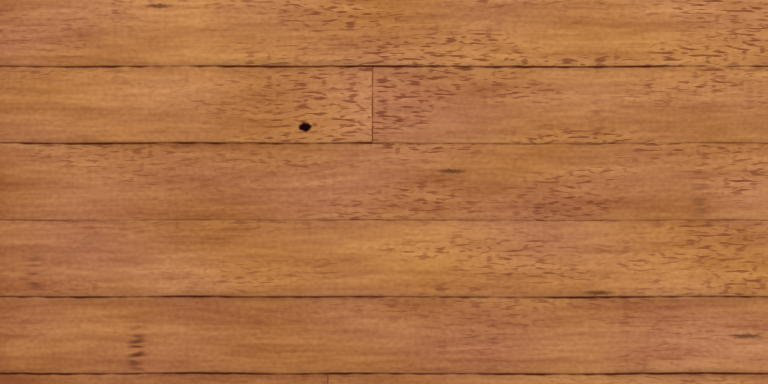
Give the GLSL for this texture, as a WebGL 1 fragment shader.

```glsl
precision highp float;
uniform vec2 u_resolution;

#define BOARD_HEIGHT 0.2
#define FIRST_SEAM 0.027
#define SEAM_HALF_WIDTH 0.0021
#define JOINT_PERIOD 4.0
#define DASH_STRENGTH 0.62
#define GRAIN_STRENGTH 0.36
#define LIGHT_WOOD vec3(0.785, 0.545, 0.335)
#define DARK_WOOD vec3(0.595, 0.355, 0.21)
#define PORE_COLOR vec3(0.43, 0.21, 0.13)
#define SEAM_COLOR vec3(0.30, 0.13, 0.07)
#define HOLE_COLOR vec3(0.10, 0.03, 0.03)

vec2 hashGradient(vec2 cell) {
  vec3 q = fract(cell.xyx * vec3(0.1031, 0.1030, 0.0973));
  q += dot(q, q.yzx + 33.33);
  float angle = 6.28318 * fract((q.x + q.y) * q.z);
  return vec2(cos(angle), sin(angle));
}

float gradientNoise(vec2 p) {
  vec2 i = floor(p), f = p - i;
  vec2 u = f * f * f * (f * (f * 6.0 - 15.0) + 10.0);
  vec2 e = vec2(1.0, 0.0);
  float a = dot(hashGradient(i), f);
  float b = dot(hashGradient(i + e.xy), f - e.xy);
  float c = dot(hashGradient(i + e.yx), f - e.yx);
  float d = dot(hashGradient(i + e.xx), f - e.xx);
  return mix(mix(a, b, u.x), mix(c, d, u.x), u.y);
}

float fbm(vec2 p) {
  float sum = 0.0, amplitude = 1.0;
  for (int i = 0; i < 3; i++) {
    sum += amplitude * gradientNoise(p);
    p = p * 2.03 + 17.3;
    amplitude *= 0.55;
  }
  return sum;
}

// 1 for rows made of two boards
float isJointed(float row) {
  return step(JOINT_PERIOD - 1.5, mod(row, JOINT_PERIOD));
}

float jointPosition(float row) {
  return 0.883 + 0.029 * row;
}

float lineMask(float dist, float halfWidth, float pixel) {
  return 1.0 - smoothstep(halfWidth - pixel, halfWidth + pixel, dist);
}

void main() {
  float pixel = 1.0 / u_resolution.y;
  vec2 p = gl_FragCoord.xy * pixel;

  // Board layout
  float bend = 0.003 * gradientNoise(vec2(p.x * 3.0, 4.7));
  float rowCoord = (p.y + bend - FIRST_SEAM) / BOARD_HEIGHT;
  float row = floor(rowCoord);
  float jointed = isJointed(row);
  float jointOffset = p.x - jointPosition(row);
  float board = row + 17.0 * jointed * step(0.0, jointOffset);

  // Wood tone and long grain
  vec2 g = p + vec2(board * 7.31, board * 3.17 + 20.0);
  g.y += 0.010 * gradientNoise(g * vec2(2.2, 6.0));
  float broad = fbm(g * vec2(1.6, 7.0));
  float streaks = gradientNoise(g * vec2(2.5, 38.0));
  float fibres = gradientNoise(g * vec2(10.0, 90.0));
  float mottle = gradientNoise(p * vec2(75.0, 95.0));
  float tone = 0.58 + 0.36 * (p.y - 0.5) + 0.08 * (p.x - 1.0) + 0.09 * sin(board * 2.4);
  tone += 0.40 * broad + GRAIN_STRENGTH * (0.9 * streaks + 0.8 * fibres) + 0.22 * mottle;
  tone -= 0.22 * exp(-p.x / 0.06);
  vec3 color = mix(DARK_WOOD, LIGHT_WOOD, clamp(tone, -0.15, 1.15));
  color.b += 0.07 * gradientNoise(p * vec2(2.5, 5.0) + 9.0);

  // Short thin pores, thick in some patches and absent in others
  float cluster = smoothstep(-0.3, 0.45, fbm(g * vec2(2.0, 7.0) + 31.0));
  cluster *= 0.55 + 0.45 * smoothstep(0.4, 1.2, p.x);
  cluster = (0.12 + cluster) * (0.45 + 0.55 * smoothstep(-0.5, 2.5, row));
  float longPores = smoothstep(0.10, 0.45, gradientNoise(g * vec2(23.0, 125.0) + 5.0));
  float finePores = smoothstep(0.12, 0.45, gradientNoise(g * vec2(42.0, 118.0) + 71.0));
  float pores = max(longPores, 0.7 * finePores);
  color = mix(color, PORE_COLOR, DASH_STRENGTH * min(cluster, 1.0) * pores);

  // Stacked stains, one per row, fading upwards
  float stainX = mod(0.357 - 0.267 * row, 2.0);
  vec2 stainOffset = vec2(p.x - stainX, (fract(rowCoord) - 0.3) * BOARD_HEIGHT);
  vec2 stainScaled = stainOffset * vec2(48.0, 18.0);
  float stain = exp(-dot(stainScaled, stainScaled));
  stain *= smoothstep(-0.2, 0.25, gradientNoise(p * vec2(14.0, 85.0)));
  color = mix(color, PORE_COLOR * 0.8, stain * 0.8 / (1.0 + 0.7 * max(row, 0.0)));

  // Seams, broken and ragged along their length
  float seam = floor(rowCoord + 0.5);
  float ragged = gradientNoise(vec2(p.x * 26.0, seam * 9.7 + 0.3));
  float seamDist = abs((rowCoord - seam) * BOARD_HEIGHT + 0.0016 * ragged);
  float wear = 0.60 + 0.32 * cos(2.1 * (seam - 0.5));
  wear *= 1.0 - 0.55 * isJointed(seam) * step(jointPosition(seam), p.x);
  wear *= 0.95 + 1.1 * gradientNoise(vec2(p.x * 5.0, seam * 5.3 + 0.4)) + 0.8 * ragged;
  wear = clamp(wear, 0.08, 1.0);
  float seamWidth = SEAM_HALF_WIDTH * (0.75 + 0.4 * wear);
  color *= 1.0 - 0.17 * wear * exp(-seamDist / 0.010);
  color = mix(color, SEAM_COLOR, wear * lineMask(seamDist, seamWidth, pixel));

  // Butt joints
  float joint = jointed * lineMask(abs(jointOffset), SEAM_HALF_WIDTH * 0.7, pixel);
  joint *= 0.8 + 1.2 * gradientNoise(vec2(3.3, p.y * 40.0));
  color = mix(color, SEAM_COLOR, 0.5 * clamp(joint, 0.0, 1.0));

  // One mark per row: round holes in jointed rows, thin gouges elsewhere
  vec2 markCenter = vec2(2.0 * fract(0.809 * row - 0.03), fract(0.575 * row + 0.485));
  vec2 mark = vec2(p.x - markCenter.x, (fract(rowCoord) - markCenter.y) * BOARD_HEIGHT);
  mark += 0.004 * vec2(gradientNoise(p * 90.0), gradientNoise(p * 90.0 + 40.0));
  vec2 markSize = mix(vec2(0.024, 0.004), vec2(0.014, 0.010), jointed);
  float markDist = (length(mark / markSize) - 1.0) * markSize.y;
  float markMask = step(0.0, row) * (1.0 - smoothstep(-0.003, 0.002 + pixel, markDist));
  color = mix(color, HOLE_COLOR, markMask * mix(0.4, 1.0, jointed));

  gl_FragColor = vec4(color, 1.0);
}
```
